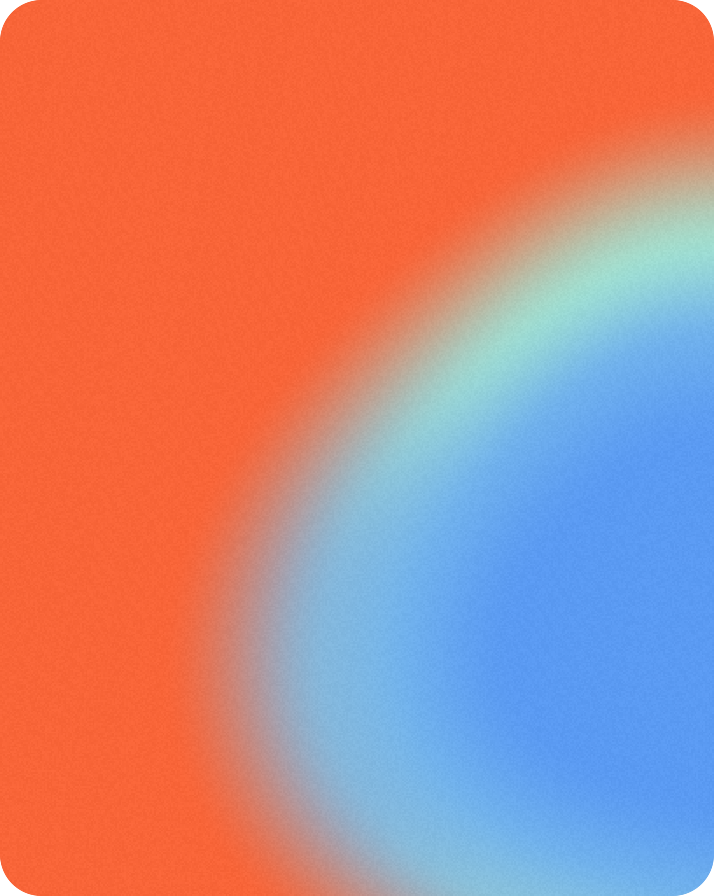
This background is drawn by a WebGL 1 fragment shader. Its source:

```glsl
precision highp float;
// A soft blue orb with a mint upper rim, glowing on a rounded orange card.
// A polar outline gives a relative radius, which drives a chain of blended
// colour bands; fine sine-hash grain is laid over the result.

uniform vec2 u_resolution;

float hash(vec2 p) {
  return fract(sin(dot(p, vec2(12.9898, 78.233))) * 43758.5453);
}

// Distance to a rounded box centred on the origin.
float roundedBox(vec2 p, vec2 halfSize, float radius) {
  vec2 q = abs(p) - halfSize + radius;
  return length(max(q, 0.0)) + min(max(q.x, q.y), 0.0) - radius;
}

// Radius relative to the wavy orb outline: 0 at the core, 1 at the rim.
float orbRadius(vec2 d) {
  float angle = atan(d.y, -d.x);
  float rim = 0.595 + 0.023 * sin(angle) + 0.042 * cos(3.0 * angle + 0.63);
  return length(d) / rim;
}

void main() {
  // One unit is the canvas width.
  vec2 p = gl_FragCoord.xy / u_resolution.x;
  vec2 size = vec2(1.0, u_resolution.y / u_resolution.x);

  vec2 d = p - vec2(0.98, 0.364);
  float r = orbRadius(d);
  float height = d.y / max(length(d), 0.001);

  // The rim is mint at the top, faintly so at the bottom, grey-blue at the side.
  float mint = smoothstep(0.1, 1.0, height) + 0.3 * smoothstep(0.4, 0.9, -height);
  vec3 rimColor = mix(vec3(0.52, 0.72, 0.86), vec3(0.63, 0.88, 0.82), mint);

  // Colour bands from the core outwards.
  vec3 color = mix(vec3(0.355, 0.605, 0.95), vec3(0.46, 0.715, 0.92),
                   smoothstep(0.40, 0.76, r));
  color = mix(color, rimColor, smoothstep(0.64, 0.88, r));
  color = mix(color, vec3(0.975, 0.395, 0.22), smoothstep(0.82, 1.20, r));

  // Fine grain.
  color += 0.03 * (hash(floor(p * 408.0)) - 0.5);

  // White outside the rounded corners.
  float edge = roundedBox(p - 0.5 * size, 0.5 * size, 0.058);
  float pixel = 1.0 / u_resolution.x;
  color = mix(color, vec3(1.0), smoothstep(-0.5 * pixel, 0.5 * pixel, edge));

  gl_FragColor = vec4(color, 1.0);
}
```
